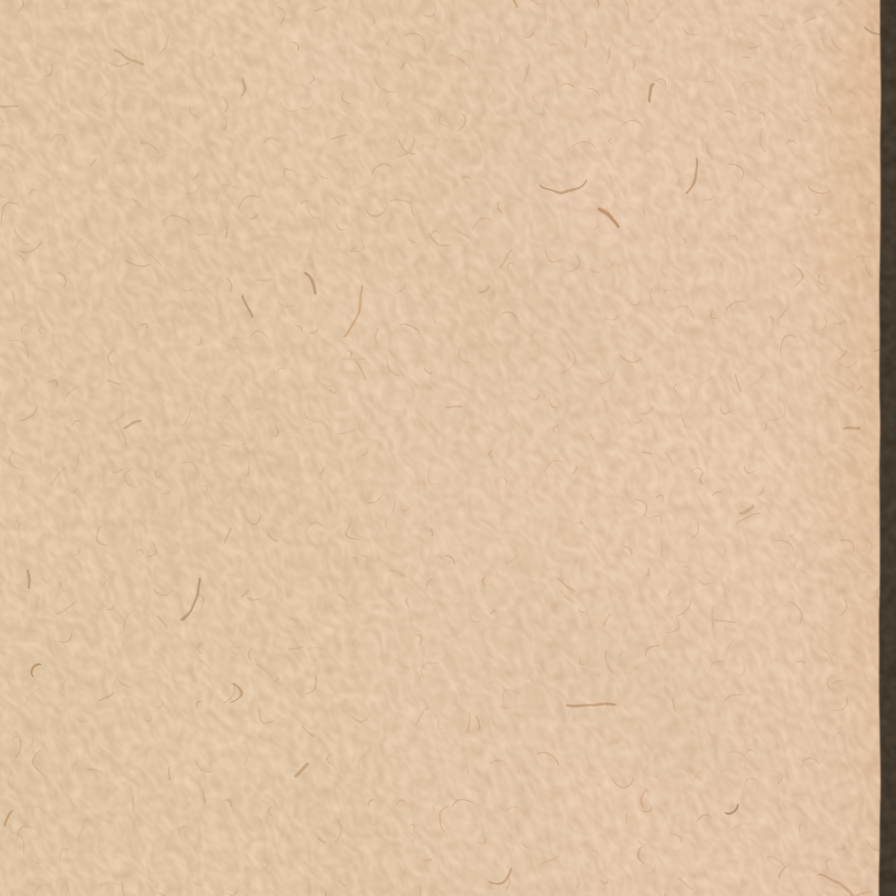
A Shadertoy shader for this texture:

```glsl
// Aged, fibrous paper lying against a dark strip at its right edge.
// Gradient noise gives the pulp grain and the broad stains; bent strokes
// scattered on jittered grids give the faint and the distinct fibres.

const vec3 PAPER_YELLOW = vec3(0.878, 0.772, 0.648);
const vec3 PAPER_PINK   = vec3(0.893, 0.773, 0.662);
const vec3 EDGE_TAN     = vec3(0.855, 0.705, 0.555);
const vec3 FIBRE_GREY   = vec3(0.56, 0.45, 0.31);
const vec3 FIBRE_RUST   = vec3(0.68, 0.45, 0.25);
const vec3 STRIP_DARK   = vec3(0.265, 0.228, 0.180);

const float STRIP_X = 0.982;
const float TAU = 6.28318;

// Three random values in 0..1 for a grid cell.
vec3 hash3(vec2 cell) {
    vec3 q = fract(cell.xyx * vec3(0.1031, 0.1030, 0.0973));
    q += dot(q, q.yxz + 33.33);
    return fract((q.xxy + q.yzz) * q.zyx);
}

float cornerSlope(vec2 cell, vec2 offset) {
    float angle = TAU * hash3(cell).x;
    return dot(vec2(cos(angle), sin(angle)), offset);
}

// Gradient noise, about -0.7..0.7.
float gradientNoise(vec2 p) {
    vec2 i = floor(p), f = p - i;
    vec2 u = f * f * f * (f * (f * 6.0 - 15.0) + 10.0);
    vec2 e = vec2(0.0, 1.0);
    float low  = mix(cornerSlope(i, f), cornerSlope(i + e.yx, f - e.yx), u.x);
    float high = mix(cornerSlope(i + e.xy, f - e.xy), cornerSlope(i + e.yy, f - e.yy), u.x);
    return mix(low, high, u.y);
}

float fbm(vec2 p, int octaves) {
    float sum = 0.0, gain = 1.0;
    for (int i = 0; i < octaves; i++) {
        sum += gain * gradientNoise(p);
        p = mat2(1.6, 1.2, -1.2, 1.6) * p + 17.3;
        gain *= 0.6;
    }
    return sum;
}

// Coverage of one bent, tapering stroke centred on the origin.
float bentStroke(vec2 p, float angle, float halfLength, float bend, float width, float soft) {
    float c = cos(angle), s = sin(angle);
    p = vec2(c * p.x + s * p.y, c * p.y - s * p.x);
    p.y -= bend * (p.x * p.x / halfLength - 0.4 * halfLength);
    p.x -= clamp(p.x, -halfLength, halfLength);
    return 1.0 - smoothstep(width - soft, width + soft, length(p));
}

// Scattered strokes: x is coverage, y is the rustiness of the strongest one.
vec2 fibres(vec2 uv, float cells, float share, float maxHalf, float width, float soft, float seed) {
    vec2 p = uv * cells, base = floor(p);
    vec2 best = vec2(0.0);
    for (int y = -1; y <= 1; y++)
    for (int x = -1; x <= 1; x++) {
        vec2 cell = base + vec2(x, y);
        vec3 place = hash3(cell + seed), shape = hash3(cell + seed + 71.7);
        if (place.z > share) continue;
        float halfLength = maxHalf * mix(0.25, 1.0, shape.y * shape.y);
        float bend = 1.6 * (shape.z - 0.5);
        float ink = bentStroke(p - cell - place.xy, TAU * shape.x, halfLength * cells,
                               bend, width * cells, soft * cells);
        ink *= mix(0.35, 1.0, fract(shape.z * 7.0));
        if (ink > best.x) best = vec2(ink, fract(shape.y * 5.0));
    }
    return best;
}

// Pulp relief: slightly upright, wavy flakes with a finer grit on top.
float pulpGrain(vec2 uv) {
    vec2 warp = vec2(gradientNoise(uv * 32.0), gradientNoise(uv * 32.0 + 40.0));
    vec2 p = uv + 0.008 * warp;
    vec2 slanted = vec2(p.x + 0.35 * p.y, 0.75 * p.y);
    return gradientNoise(slanted * 88.0) + 0.75 * gradientNoise(slanted * 155.0 + 9.0)
         + 0.35 * gradientNoise(uv * 45.0);
}

vec3 paperColour(vec2 uv, float pixel) {
    float cloud = fbm(uv * 3.5 + 5.0, 3);
    vec3 colour = mix(PAPER_YELLOW, PAPER_PINK, smoothstep(0.15, 0.85, uv.x + 0.25 * cloud));
    float stain = smoothstep(0.88, 1.0, uv.x + 0.05 * cloud) * mix(0.3, 0.8, uv.y * uv.y);
    colour = mix(colour, EDGE_TAN, stain);
    colour += 0.010 * cloud + vec3(0.045, 0.050, 0.055) * pulpGrain(uv);

    // Fine pale-brown fibres everywhere, then a few distinct ones.
    vec2 bent = uv + 0.004 * vec2(gradientNoise(uv * 50.0), gradientNoise(uv * 50.0 + 20.0));
    float soft = max(0.0012, pixel);
    vec2 faint = fibres(bent, 30.0, 0.55, 0.014, 0.0010, soft, 3.0);
    vec2 clear = fibres(bent, 9.0, 0.36, 0.030, 0.0014, soft, 57.0);
    colour = mix(colour, mix(FIBRE_GREY, FIBRE_RUST, faint.y), 0.24 * faint.x);
    return mix(colour, mix(FIBRE_GREY, FIBRE_RUST, clear.y), 0.62 * clear.x);
}

void mainImage(out vec4 fragColor, in vec2 fragCoord) {
    vec2 uv = fragCoord / iResolution.xy;
    float pixel = 1.0 / iResolution.y;

    vec3 paper = paperColour(uv, pixel);
    vec3 strip = STRIP_DARK + 0.05 * fbm(uv * 70.0, 2);

    // The cut edge wavers a little and falls off softly into the strip.
    float edge = STRIP_X + 0.0018 * gradientNoise(vec2(uv.y * 14.0, 2.5));
    float soft = max(0.0018, pixel);
    fragColor = vec4(mix(paper, strip, smoothstep(edge - soft, edge + soft, uv.x)), 1.0);
}
```
